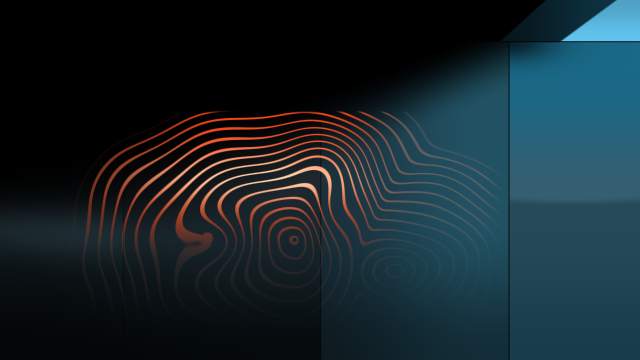
Reproduce this background procedurally as a Shadertoy shader.

```glsl
#define SPACING 0.0255
#define LINE_WIDTH 0.105
#define CORE vec2(0.82, 0.335)
#define LOBE vec2(1.10, 0.25)
#define SEAM_LEFT 0.343
#define SEAM_MID 0.891
#define SEAM_RIGHT 1.414
#define CEILING 0.884
#define EMBER vec3(0.96, 0.27, 0.10)
#define WHITE_HOT vec3(1.0, 0.85, 0.70)
#define DUSK vec3(0.58, 0.43, 0.39)
#define SKY vec3(0.38, 0.77, 0.94)

float bump(vec2 p, vec2 center, vec2 radius) {
    vec2 q = (p - center) / radius;
    return exp(-dot(q, q));
}

float smoothMin(float a, float b, float k) {
    float h = max(k - abs(a - b), 0.0) / k;
    return min(a, b) - h * h * k * 0.25;
}

// Antialiased step, rising where d is positive
float cover(float d) {
    float w = 1.2 / iResolution.y;
    return smoothstep(-w, w, d);
}

float seam(float d) {
    return 1.0 - smoothstep(0.0005, 0.003, abs(d));
}

// Two joined hills, bent by a ridge, hollows and layered sines
float terrain(vec2 p) {
    vec2 a = p - CORE;
    a /= vec2(a.x < 0.0 ? 1.6 : 1.0, a.y < 0.0 ? 1.5 : 1.0);
    a = pow(abs(a) + 1e-5, vec2(2.2));
    float hill = pow(a.x + a.y, 1.0 / 2.2);
    hill -= 0.039 * bump(p, vec2(0.903, 0.556), vec2(0.104));
    hill += 0.055 * bump(p, vec2(0.926, 0.394), vec2(0.07, 0.085));
    hill += 0.035 * bump(p, vec2(1.09, 0.47), vec2(0.09, 0.12));
    hill += 0.070 * bump(p, vec2(0.625, 0.329), vec2(0.104, 0.08));
    float lobe = 0.10 + length((p - LOBE) / vec2(1.35, 1.0));
    float ripple = sin(p.x * 21.0 + p.y * 8.0) + 0.6 * sin(p.y * 29.0 - p.x * 13.0);
    return smoothMin(hill, lobe, 0.02) + 0.006 * ripple * smoothstep(0.05, 0.2, hill);
}

vec3 wall(vec2 p) {
    // Dim panels on the left with a pale band of light
    vec3 left = mix(vec3(0.018, 0.035, 0.042), vec3(0.085, 0.135, 0.16), smoothstep(0.0, 0.38, p.y));
    left *= mix(0.6, 1.1, smoothstep(0.0, 0.85, p.x));
    float band = bump(p, vec2(0.0, 0.385 - 0.08 * p.x), vec2(0.42, 0.075));
    left += vec3(0.11, 0.16, 0.18) * band * (1.0 - 0.4 * cover(p.x - SEAM_LEFT));

    // Teal panel in the middle
    vec3 middle = mix(vec3(0.095, 0.18, 0.22), vec3(0.13, 0.32, 0.39), smoothstep(0.85, 1.35, p.x));
    middle *= mix(0.55, 1.0, smoothstep(0.0, 0.4, p.y));
    vec3 color = mix(left, middle, cover(p.x - SEAM_MID));

    // Shadow falling along a curved diagonal
    float edge = 0.51 + 0.12 * p.x + 0.115 * p.x * p.x;
    float softness = mix(0.28, 0.17, smoothstep(0.4, 1.3, p.x));
    color *= 1.0 - smoothstep(edge - softness, edge + 0.04, p.y);

    // Bright panel on the right with a reflected horizon
    vec3 upper = mix(vec3(0.21, 0.37, 0.44), vec3(0.10, 0.41, 0.53), smoothstep(0.45, 0.8, p.y));
    vec3 lower = mix(vec3(0.09, 0.24, 0.30), vec3(0.15, 0.29, 0.35), smoothstep(0.0, 0.4, p.y));
    float horizon = 0.442 - 0.006 * sin((p.x - SEAM_RIGHT) * 9.0);
    vec3 right = mix(lower, upper, smoothstep(-0.012, 0.016, p.y - horizon));
    right *= 1.0 - 0.7 * bump(p, vec2(SEAM_RIGHT, CEILING), vec2(0.13, 0.055));
    color = mix(color, right, cover(p.x - SEAM_RIGHT));

    // Panel joints
    color *= 1.0 - 0.4 * seam(p.x - SEAM_LEFT) - 0.45 * seam(p.x - SEAM_MID);
    return color * (1.0 - 0.6 * seam(p.x - SEAM_RIGHT));
}

vec3 ceiling(vec2 p) {
    float rise = p.y - CEILING;
    vec3 beam = mix(vec3(0.025, 0.09, 0.12), vec3(0.05, 0.19, 0.25), smoothstep(1.4, 1.7, p.x));
    vec3 color = beam * cover((p.x - 1.389 - 1.095 * rise) * 0.67);
    vec3 sky = SKY * mix(1.0, 0.82, smoothstep(0.0, 0.116, rise));
    return mix(color, sky, cover((p.x - 1.556 - 1.354 * rise) * 0.59));
}

void mainImage(out vec4 fragColor, in vec2 fragCoord) {
    vec2 p = fragCoord / iResolution.xy * vec2(16.0 / 9.0, 1.0);
    vec3 color = mix(wall(p), ceiling(p), cover(p.y - CEILING));
    color *= 1.0 - 0.7 * seam(p.y - CEILING) * cover(p.x - 1.389);

    // Contour lines of uneven width
    float height = terrain(p);
    float level = (height - 0.344) / SPACING;
    float offset = abs(fract(level + 0.5) - 0.5);
    float blur = max(fwidth(level) * 0.7, 0.02);
    float swell = sin(p.x * 17.0 + p.y * 11.0) * sin(p.y * 23.0 - p.x * 5.0);
    float width = LINE_WIDTH * (1.0 + 0.3 * swell) * mix(1.0, 0.8, smoothstep(0.95, 1.1, p.x));
    float line = 1.0 - smoothstep(width - blur, width + blur, offset);
    line = max(line, cover(0.016 - length(p - vec2(0.576, 0.338))));

    // Projection window and fading
    float limit = mix(0.40, 0.46, smoothstep(0.9, 1.1, p.x));
    float window = 1.0 - smoothstep(limit - 0.03, limit, height);
    window *= 1.0 - smoothstep(0.684, 0.694, p.y);
    window *= 1.0 - smoothstep(1.33, 1.41, p.x);
    float glow = 0.13 * smoothstep(0.08, 0.3, p.y) + 0.87 * smoothstep(0.27, 0.5, p.y);
    glow *= mix(1.0, 0.6, smoothstep(0.95, 1.15, p.x));
    glow *= mix(0.45, 1.0, smoothstep(0.25, 0.6, p.x + 0.5 * (0.6 - p.y)));

    // Heat from ember to white, muted toward the right and below
    float heat = bump(p, vec2(0.72, 0.505), vec2(0.36, 0.075));
    vec3 ink = mix(EMBER, WHITE_HOT, heat);
    float muted = max(smoothstep(0.95, 1.14, p.x), 0.8 * (1.0 - smoothstep(0.22, 0.4, p.y)));
    ink = mix(ink, DUSK, muted);
    color = mix(color, ink, line * window * glow);
    color += EMBER * 0.03 * heat * window * (1.0 - muted);

    fragColor = vec4(color, 1.0);
}
```
